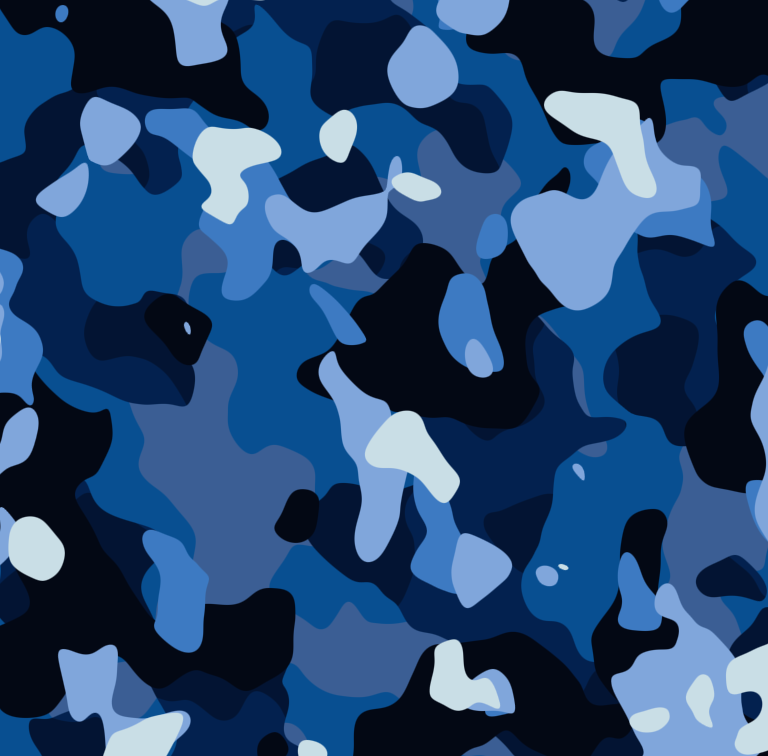
Write a Shadertoy shader that draws this pattern.

```glsl
// Blue camouflage: flat, wavy-edged blobs painted in layers from dark to pale.
// Each layer is a warped gradient-noise field, scaled to unit deviation and
// cut at a level that sets its share of the area.

#define SLATE_CUT  0.43   // cut levels, in standard deviations
#define NAVY_CUT   0.41
#define BLACK_CUT  0.87
#define MID_CUT    1.14
#define LIGHT_CUT  0.99
#define PALE_CUT   1.47
#define LEAN       0.40   // tilt of the long axis from vertical, radians
#define STRETCH    1.22   // elongation along that axis
#define WOBBLE     0.040  // strength of the edge waviness
#define WOBBLE_FREQ 11.0
#define DETAIL     0.35   // weight of the finer octave

const vec3 BLUE      = vec3(0.03, 0.31, 0.57);
const vec3 SLATE     = vec3(0.23, 0.37, 0.58);
const vec3 NAVY      = vec3(0.01, 0.13, 0.31);
const vec3 DEEP_NAVY = vec3(0.01, 0.08, 0.20);
const vec3 BLACK     = vec3(0.01, 0.03, 0.08);
const vec3 MID       = vec3(0.24, 0.48, 0.76);
const vec3 LIGHT     = vec3(0.50, 0.65, 0.86);
const vec3 PALE      = vec3(0.79, 0.87, 0.90);

// Random unit gradient for a lattice cell
vec2 cellGradient(vec2 cell, float seed) {
    uvec3 k = uvec3(ivec3(vec3(cell, seed)) + 512);
    uint h = k.x * 73856093u ^ k.y * 19349663u ^ k.z * 83492791u;
    h = (h ^ (h >> 16)) * 0x7feb352du;
    h = (h ^ (h >> 15)) * 0x846ca68bu;
    h ^= h >> 16;
    float angle = 6.28318 * float(h & 65535u) / 65536.0;
    return vec2(cos(angle), sin(angle));
}

// Gradient noise, standard deviation about 0.216
float gradientNoise(vec2 p, float seed) {
    vec2 i = floor(p), f = p - i, e = vec2(0.0, 1.0);
    vec2 u = f * f * f * (f * (f * 6.0 - 15.0) + 10.0);
    float a = dot(cellGradient(i, seed), f);
    float b = dot(cellGradient(i + e.yx, seed), f - e.yx);
    float c = dot(cellGradient(i + e.xy, seed), f - e.xy);
    float d = dot(cellGradient(i + e.yy, seed), f - e.yy);
    return mix(mix(a, b, u.x), mix(c, d, u.x), u.y);
}

// Leaning, wavy blob field with unit deviation
float blobField(vec2 p, float freq, float seed) {
    vec2 w = p * WOBBLE_FREQ;
    p += WOBBLE * vec2(gradientNoise(w, seed + 1.0), gradientNoise(w, seed + 2.0));
    float tilt = LEAN + 0.35 * sin(seed * 1.7);
    float c = cos(tilt), s = sin(tilt);
    vec2 axes = vec2(c * p.x + s * p.y, c * p.y - s * p.x);
    vec2 q = freq * axes * vec2(sqrt(STRETCH), 1.0 / sqrt(STRETCH)) + 0.37 * seed;
    float n = gradientNoise(q, seed) + DETAIL * gradientNoise(q * 2.2, seed + 3.0);
    return n / (0.216 * sqrt(1.0 + DETAIL * DETAIL));
}

// Blend two unit fields so that the result follows the first by rho
float follow(float guide, float own, float rho) {
    return rho * guide + sqrt(1.0 - rho * rho) * own;
}

// Smooth-edged coverage of the part of a field above the cut
float cover(float field, float cut) {
    return smoothstep(-0.7, 0.7, (field - cut) / max(fwidth(field), 1e-4));
}

void mainImage(out vec4 fragColor, in vec2 fragCoord) {
    vec2 p = fragCoord / iResolution.y;

    // Mid and pale patches cling to the light ones
    float light = blobField(p, 4.8, 10.0);
    float mid   = follow(light, blobField(p, 5.6, 20.0), 0.40);
    float pale  = follow(light, blobField(p, 5.8, 30.0), 0.45);

    // Two-toned grounds
    vec3 navy = mix(NAVY, DEEP_NAVY, cover(blobField(p, 5.0, 40.0), 0.0));
    vec3 col  = mix(BLUE, SLATE, cover(blobField(p, 4.8, 50.0), SLATE_CUT));

    // Layers, bottom to top
    col = mix(col, navy,  cover(blobField(p, 4.8, 60.0), NAVY_CUT));
    col = mix(col, BLACK, cover(blobField(p, 4.5, 70.0), BLACK_CUT));
    col = mix(col, MID,   cover(mid, MID_CUT));
    col = mix(col, LIGHT, cover(light, LIGHT_CUT));
    col = mix(col, PALE,  cover(pale, PALE_CUT));

    fragColor = vec4(col, 1.0);
}
```
